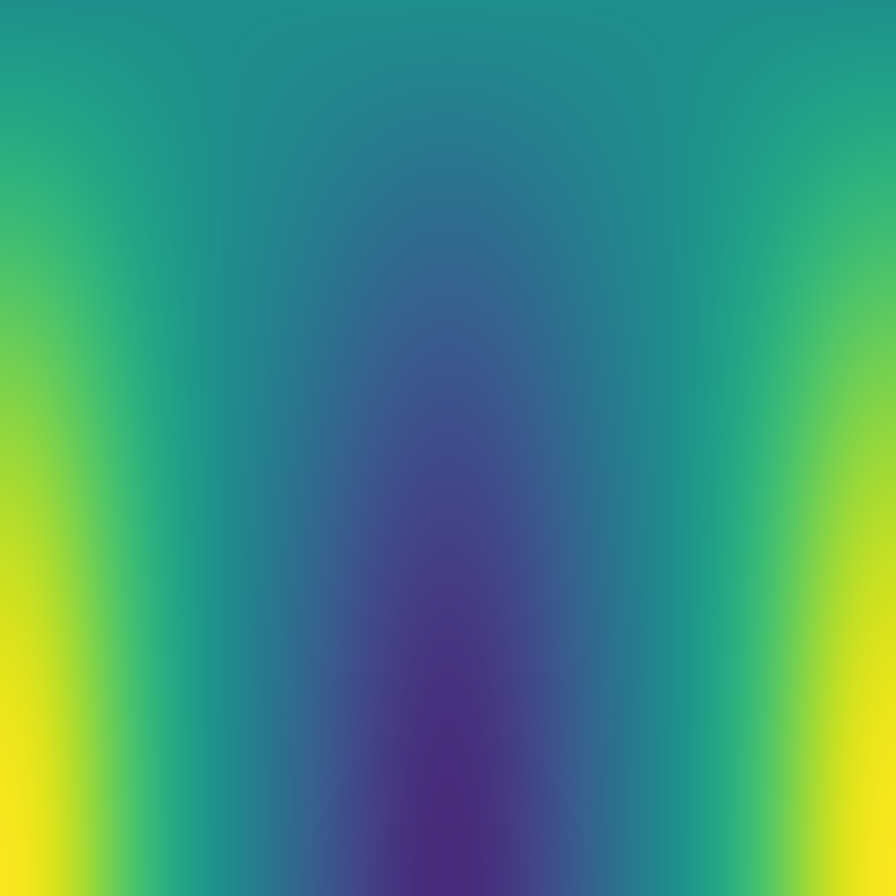
Write a three.js fragment shader that draws this background.

```glsl
// A smooth scalar field in a blue-green-yellow colour map: a dark cool valley
// rises from the bottom centre between two bright lower corners.
// The field is a short cosine series across, times a quarter sine wave down.

varying vec2 vUv;

const float PI = 3.14159;
const float REST_LEVEL = 0.495;

// Cosine series in s, which runs from 0 on the centre line to 1 at the sides.
float crossProfile(float s, vec4 weights) {
  float angle = PI * s;
  vec4 harmonics = vec4(1.0, cos(angle), cos(2.0 * angle), cos(3.0 * angle));
  return dot(weights, harmonics);
}

// Grows from 0 at the top edge to 1 at the bottom edge.
float depthGain(float height) {
  return sin(0.5 * PI * (1.0 - height));
}

// Polynomial colour map from violet through teal to yellow.
vec3 colourMap(float t) {
  const vec3 c0 = vec3(0.2777, 0.0054, 0.3341);
  const vec3 c1 = vec3(0.1051, 1.4046, 1.3846);
  const vec3 c2 = vec3(-0.3309, 0.2148, 0.0951);
  const vec3 c3 = vec3(-4.6342, -5.7991, -19.3324);
  const vec3 c4 = vec3(6.2283, 14.1799, 56.6906);
  const vec3 c5 = vec3(4.7764, -13.7451, -65.3530);
  const vec3 c6 = vec3(-5.4355, 4.6459, 26.3124);
  return c0 + t * (c1 + t * (c2 + t * (c3 + t * (c4 + t * (c5 + t * c6)))));
}

void main() {
  // Mirrored distance from the vertical centre line
  float side = abs(vUv.x - 0.5) * 2.0;

  // Field value around the resting teal of the top edge
  vec4 weights = vec4(0.025, -0.41, 0.035, -0.03);
  float wave = crossProfile(side, weights) * depthGain(vUv.y);
  float level = clamp(REST_LEVEL + wave, 0.0, 1.0);

  gl_FragColor = vec4(clamp(colourMap(level), 0.0, 1.0), 1.0);
}
```
